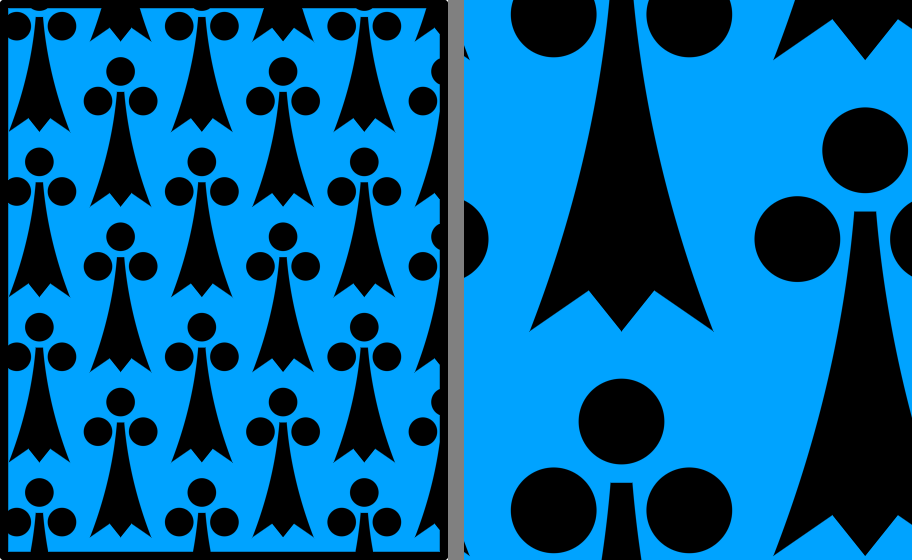
Left, the full canvas; right, a detail of the centre.
Reproduce this pattern procedurally as a Shadertoy shader.

```glsl
// Framed field of black heraldic ermine spots on bright blue, in half-drop columns.

// Distance to one spot; origin at its top dot, y pointing down.
float ermineSpot(vec2 p) {
    p.x = abs(p.x);

    // Three round dots
    float dots = min(length(p), length(p - vec2(31.0, 40.6))) - 19.6;

    // Flared tail with a three-pointed hem
    float t = clamp((p.y - 28.0) / 157.5, 0.0, 1.1);
    float flank = (p.x - (5.0 + 13.0 * t + 24.0 * t * t)) * 0.95;
    float hemY = max(185.5 - 1.25 * p.x, 166.8 + 0.69 * (p.x - 15.0));
    float hem = (p.y - hemY) * 0.75;
    float tail = max(max(flank, hem), 28.0 - p.y);

    return min(dots, tail);
}

// Half-drop repeat: each column holds one spot per cell.
float ermineField(vec2 p) {
    float pitchX = 111.4, pitchY = 226.7;
    float column = floor((p.x - 54.0) / pitchX + 0.5);
    float drop = 102.7 * mod(column, 2.0);
    vec2 cell;
    cell.x = p.x - 54.0 - column * pitchX;
    cell.y = mod(p.y - 222.0 - drop + 30.0, pitchY) - 30.0;
    return ermineSpot(cell);
}

float roundedBox(vec2 p, vec2 halfSize, float radius) {
    vec2 q = abs(p) - halfSize + radius;
    return length(max(q, 0.0)) + min(max(q.x, q.y), 0.0) - radius;
}

void mainImage(out vec4 fragColor, in vec2 fragCoord) {
    // Canvas is 768 units tall, measured from the upper left
    float unitsPerPixel = 768.0 / iResolution.y;
    vec2 size = iResolution.xy * unitsPerPixel;
    vec2 p = vec2(fragCoord.x, iResolution.y - fragCoord.y) * unitsPerPixel;
    float soft = 0.7 * unitsPerPixel;

    // Spots and border share the same black
    vec2 centered = p - 0.5 * size;
    float border = roundedBox(centered, 0.5 * size - 11.3, 0.0);
    float ink = min(ermineField(p), -border);
    vec3 color = vec3(0.0, 0.64, 1.0) * smoothstep(-soft, soft, ink);

    // Slightly rounded outer corners
    float outside = roundedBox(centered, 0.5 * size + soft, 8.0);
    color = mix(color, vec3(1.0), smoothstep(-soft, soft, outside));

    fragColor = vec4(color, 1.0);
}
```
